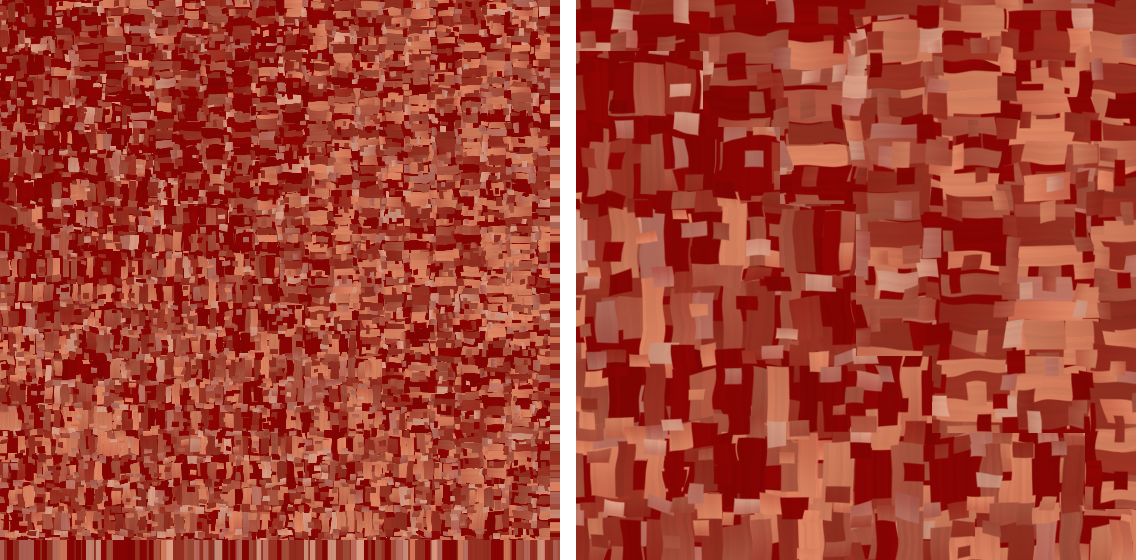
Left, the full canvas; right, a detail of the centre.
A three.js fragment shader for this texture:

```glsl
// Woven mosaic of red, rust and orange slabs: rows at lower left, columns at upper right.
varying vec2 vUv;

const vec3 OXBLOOD = vec3(0.52, 0.015, 0.01);
const vec3 RUST = vec3(0.58, 0.19, 0.13);
const vec3 CLAY = vec3(0.65, 0.32, 0.24);
const vec3 ORANGE = vec3(0.82, 0.49, 0.36);
const vec3 ROSE = vec3(0.71, 0.43, 0.37);
const vec3 BLUSH = vec3(0.82, 0.59, 0.50);
const float BANDS = 22.0;

float hash(vec2 p) {
  return fract(sin(dot(p, vec2(127.1, 311.7))) * 43758.5453);
}

vec2 hash2(vec2 p) {
  return vec2(hash(p), hash(p + 19.7));
}

float noise(vec2 p) {
  vec2 i = floor(p), f = fract(p);
  f = f * f * (3.0 - 2.0 * f);
  return mix(mix(hash(i), hash(i + vec2(1, 0)), f.x),
             mix(hash(i + vec2(0, 1)), hash(i + vec2(1, 1)), f.x), f.y);
}

// Picks a colour; lit shifts the choice towards orange, pale is the share of pinks
vec3 tone(vec2 id, float lit, float pale) {
  float h = hash(id + 3.3) + lit;
  float k = hash(id + 41.9);
  vec3 c = h < 0.36 ? OXBLOOD : h < 0.59 ? RUST : h < 0.81 ? CLAY : ORANGE;
  if (k < pale) c = k < pale * 0.55 ? ROSE : BLUSH;
  return c * (0.94 + 0.12 * hash(id + 7.1));
}

// Paints one jittered, slightly slanted box per cell over the colour below
vec3 paint(vec3 col, vec2 q, vec2 cell, vec2 size, vec2 jitter,
           float seed, float bias, float pale, float cover) {
  vec2 g = q / cell;
  for (int j = -1; j <= 1; j++) {
    for (int i = -1; i <= 1; i++) {
      vec2 id = floor(g) + vec2(float(i), float(j));
      vec2 key = id + seed;
      vec2 d = g - id - 0.5 - (hash2(key) - 0.5) * jitter;
      vec2 slant = hash2(key + 5.3) - 0.5;
      d += d.yx * slant * slant * slant * vec2(2.0, 0.8);
      vec2 halfSize = size * (0.65 + 0.7 * hash2(key + 11.5));
      vec2 inset = (halfSize - abs(d)) * cell;
      float mask = smoothstep(-0.0006, 0.0006, min(inset.x, inset.y));

      // Slabs glow more towards the outer bands
      vec2 mid = id * cell;
      float lit = bias - 0.1 + 0.24 * smoothstep(0.38, 0.66, mid.y)
                + 0.4 * (noise(mid * 8.0 + seed) - 0.5);
      vec3 c = tone(key, lit, pale);

      // Soft fade to one end and faint streaks along the slab
      float fade = smoothstep(-1.0, 1.0, d.y / halfSize.y * sign(slant.x));
      c = mix(c, OXBLOOD, 0.28 * fade * hash(key + 23.0));
      c *= 0.97 + 0.06 * hash(vec2(floor(d.x * 7.0), key.x + key.y * 3.0));
      col = mix(col, c, mask * step(hash(key + 31.0), cover));
    }
  }
  return col;
}

void main() {
  vec2 p = vec2(vUv.x, 1.0 - vUv.y);

  // Blocks right of the falling diagonal turn their bands upright
  vec2 block = floor(p * BANDS);
  bool upright = block.x + floor(hash(block) * 2.0) > block.y;
  vec2 q = upright ? p.yx : p;
  float seed = upright ? 77.0 : 0.0;
  q += (vec2(noise(q * 70.0), noise(q * 70.0 + 37.0)) - 0.5) * 0.003;

  // Ground blocks, then the long slabs of each band
  float band = 1.0 / BANDS;
  vec3 col = paint(OXBLOOD, q, vec2(0.022, 0.016), vec2(0.55), vec2(0.4),
                   seed + 13.0, -0.05, 0.08, 0.85);
  col = paint(col, q, vec2(0.0155, band), vec2(0.46, 0.4), vec2(0.5, 0.12),
              seed, 0.08, 0.06, 0.92);

  // Small chips in the seams and scattered on top
  vec2 seam = q + vec2(0.0, band * 0.5);
  col = paint(col, seam, vec2(0.0135, band), vec2(0.5, 0.12), vec2(0.4, 0.16),
              seed + 29.0, -0.12, 0.32, 0.9);
  col = paint(col, q, vec2(0.016, 0.0145), vec2(0.36, 0.3), vec2(0.6),
              seed + 53.0, -0.08, 0.25, 0.32);

  // Plain stripes along the bottom and right borders
  bool bottom = p.y > 0.965;
  if (bottom || p.x > 0.982) {
    vec2 s = vec2(bottom ? p.x : p.y, 0.05);
    col = paint(RUST, s, vec2(0.012, 0.1), vec2(0.5, 0.6), vec2(0.5, 0.0),
                bottom ? 91.0 : 67.0, 0.06, 0.28, 0.95);
  }

  gl_FragColor = vec4(col, 1.0);
}
```
